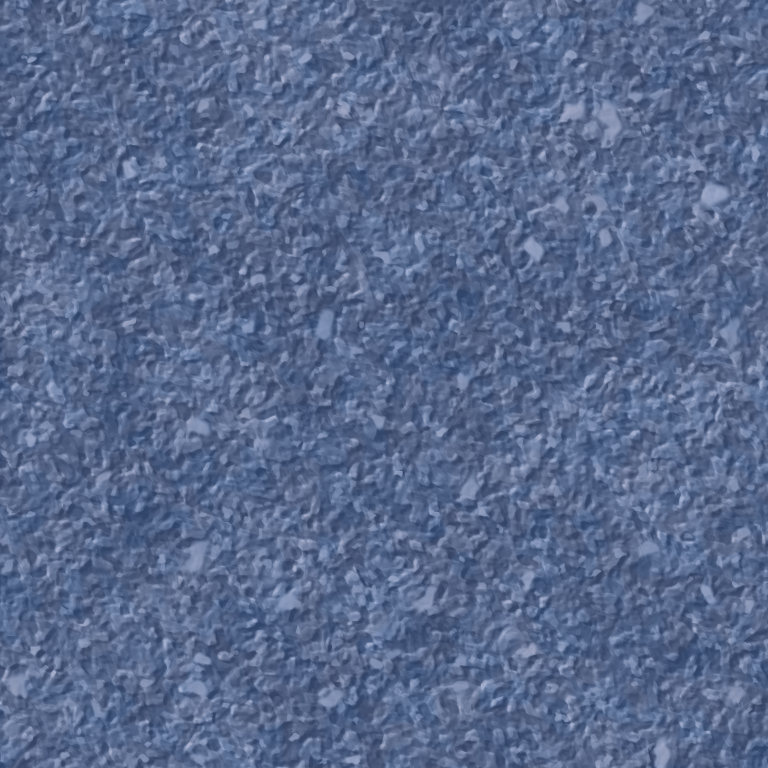
Write a Shadertoy shader that draws this texture.

```glsl
// Fine blue granular surface, side-lit, strewn with pale lilac flakes.

#define GRAIN_FREQ   84.0    // coarse grains across the canvas
#define FINE_FREQ    147.0   // fine grains across the canvas
#define FINE_AMOUNT  0.55
#define PATCH_FREQ   10.0    // soft light and dark patches
#define FLAKE_FREQ   17.0    // large flakes
#define CHIP_FREQ    39.0    // small chips
#define CONTRAST     3.7
#define RELIEF       1.8
#define LIGHT_STEP   vec2(0.0042, -0.0036)
#define BASE_RED     0.332
#define TONE_SPREAD  0.22

vec3 hash3(vec2 cell) {
    vec3 q = fract(cell.xyx * vec3(0.1031, 0.1030, 0.0973));
    q += dot(q, q.yxz + 33.33);
    return fract((q.xxy + q.yzz) * q.zyx);
}

mat2 rotate(float a) {
    float c = cos(a), s = sin(a);
    return mat2(c, -s, s, c);
}

// Smooth cellular noise: each stretched cell has its own level, -0.5 to 0.5
float grains(vec2 p) {
    vec2 base = floor(p);
    float sum = 0.0, total = 0.0;
    for (int y = -1; y <= 1; y++)
    for (int x = -1; x <= 1; x++) {
        vec2 cell = base + vec2(x, y);
        vec3 rnd = hash3(cell);
        vec3 kind = hash3(cell + 71.7);
        vec2 d = rotate(6.2832 * kind.x) * (p - cell - 0.1 - 0.8 * rnd.xy);
        d *= vec2(0.78, 1.3);
        float weight = exp(-8.0 * dot(d, d));
        sum += weight * rnd.z;
        total += weight;
    }
    return sum / total - 0.5;
}

float surface(vec2 p) {
    return grains(p * GRAIN_FREQ) + FINE_AMOUNT * grains(p * FINE_FREQ + 19.3);
}

// Scattered irregular flakes: x = coverage, y = random brightness
vec2 flakes(vec2 p, float share, float smallest, float largest) {
    vec2 base = floor(p), found = vec2(0.0);
    for (int y = -1; y <= 1; y++)
    for (int x = -1; x <= 1; x++) {
        vec2 cell = base + vec2(x, y);
        vec3 rnd = hash3(cell + 37.1);
        vec3 kind = hash3(cell + 113.9);
        if (kind.x > share) continue;
        float radius = mix(smallest, largest, rnd.z * rnd.z);
        vec2 d = rotate(6.2832 * kind.y) * (p - cell - 0.15 - 0.7 * rnd.xy) / radius;
        d += 0.22 * sin(2.6 * d.yx + 6.2832 * rnd.xy);
        d *= vec2(mix(0.95, 0.5, kind.z * kind.z), 1.15);
        float cover = 1.0 - smoothstep(0.65, 1.3, length(d));
        if (cover > found.x) found = vec2(cover, rnd.x);
    }
    return found;
}

// Even steps of tone become a blue ramp with a long pale tail
vec3 blueRamp(float tone) {
    float red = BASE_RED * exp(TONE_SPREAD * tone);
    float pale = max(red - 0.46, 0.0);
    return red + vec3(0.0, 0.068 - 0.17 * pale, 0.208 - 0.28 * pale);
}

void mainImage(out vec4 fragColor, in vec2 fragCoord) {
    vec2 uv = fragCoord / min(iResolution.x, iResolution.y);

    // Gentle warp breaks up the cell grid
    vec2 p = uv + 0.0025 * sin(uv.yx * vec2(61.0, 53.0) + 2.0 * sin(uv * 37.0));

    // Grains, lit from the upper left
    float height = surface(p);
    float behind = surface(p - LIGHT_STEP);
    float tone = CONTRAST * height - RELIEF * behind;
    tone += grains(p * PATCH_FREQ + 5.7);

    // Flakes and chips, with a faint shadow on the lower right
    vec2 ragged = p + 0.003 * height;
    vec2 flake = flakes(ragged * FLAKE_FREQ, 0.30, 0.09, 0.25);
    vec2 chip = flakes(ragged * CHIP_FREQ + 8.3, 0.20, 0.14, 0.28);
    float shade = flakes((ragged - 1.4 * LIGHT_STEP) * FLAKE_FREQ, 0.30, 0.09, 0.25).x;
    tone -= 0.6 * shade * (1.0 - flake.x);
    tone = mix(tone, 1.5 + 0.7 * chip.y + 0.25 * tone, 0.85 * chip.x);
    tone = mix(tone, 1.9 + 0.8 * flake.y + 0.1 * tone, 0.92 * flake.x);

    // Slight drift between violet and clear blue
    vec3 color = blueRamp(clamp(tone, -2.2, 3.0));
    color += vec3(-0.03, 0.0, 0.02) * grains(p * 36.0 + 2.9);
    fragColor = vec4(color, 1.0);
}
```
